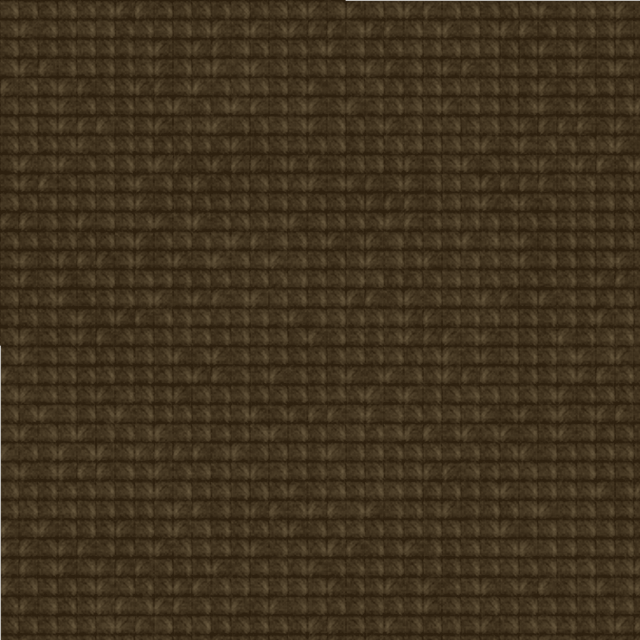
Give the GLSL for this pattern, as a WebGL 1 fragment shader.

```glsl
precision highp float;

uniform vec2 u_resolution;

float hash(vec2 p) {
  vec3 q = fract(vec3(p.xyx) * 0.1031);
  q += dot(q, q.yzx + 33.33);
  return fract((q.x + q.y) * q.z);
}

float noise(vec2 p) {
  vec2 i = floor(p);
  vec2 f = fract(p);
  f = f * f * (3.0 - 2.0 * f);
  return mix(mix(hash(i), hash(i + vec2(1.0, 0.0)), f.x),
             mix(hash(i + vec2(0.0, 1.0)), hash(i + vec2(1.0, 1.0)), f.x), f.y);
}

// Soft elliptical patch, 1 at its centre
float patchAt(vec2 p, vec2 centre, vec2 radius) {
  vec2 d = (p - centre) / radius;
  return exp(-dot(d, d));
}

// Brightness of one stone tile, p in 0..1
float tileTone(vec2 p, float grain) {
  float tone = 0.37;

  // Pale worn streaks beside a darker middle
  tone += 0.27 * patchAt(p, vec2(0.78, 0.52), vec2(0.17, 0.34));
  tone += 0.12 * patchAt(p, vec2(0.16, 0.60), vec2(0.13, 0.28));
  tone -= 0.07 * patchAt(p, vec2(0.45, 0.48), vec2(0.18, 0.30));

  // Mottling and slanted scratches
  tone += 0.30 * (noise(p * 6.0 + 11.0) - 0.5);
  tone += 0.24 * (noise(vec2(p.x + p.y, (p.x - p.y) * 4.0) * 2.2 + 37.0) - 0.5);
  tone += 0.26 * (grain - 0.5);
  return tone;
}

void main() {
  vec2 uv = gl_FragCoord.xy / u_resolution;
  float pixel = 1.0 / min(u_resolution.x, u_resolution.y);

  // Square tiles counted from the upper left corner
  vec2 grid = vec2(uv.x, 1.0 - uv.y) * 33.3;
  vec2 cell = floor(grid);
  vec2 p = fract(grid);
  vec2 edge = min(p, 1.0 - p);

  // Some tiles are mirrored, each has its own shade
  vec2 q = p;
  if (hash(cell + 5.0) < 0.25) q.x = 1.0 - q.x;
  float tone = tileTone(q, noise(grid * 11.0));
  tone += 0.08 * (hash(cell + 71.0) - 0.5);
  tone += 0.06 * (noise(uv * 7.0) - 0.5);

  // Broad shadow along the rows, with thin ragged joints
  float ragged = 0.6 + 0.8 * noise(grid * 5.0 + 19.0);
  float soft = 33.3 * pixel;
  tone -= 0.20 * ragged * exp(-edge.y * edge.y / 0.022);
  tone -= 0.12 * ragged * (1.0 - smoothstep(0.02, 0.04 + soft, edge.y));
  tone -= 0.17 * ragged * (1.0 - smoothstep(0.02, 0.04 + soft, edge.x));

  vec3 colour = mix(vec3(0.175, 0.125, 0.060), vec3(0.420, 0.360, 0.255),
                    clamp(tone, 0.0, 1.0));

  // Pale hairline on part of the top and left borders
  float top = (1.0 - smoothstep(0.0, 0.0026, 1.0 - uv.y)) * smoothstep(0.539, 0.541, uv.x);
  float left = (1.0 - smoothstep(0.0, 0.0026, uv.x)) * (1.0 - smoothstep(0.459, 0.461, uv.y));
  colour = mix(colour, vec3(0.9), max(top, left));

  gl_FragColor = vec4(colour, 1.0);
}
```
